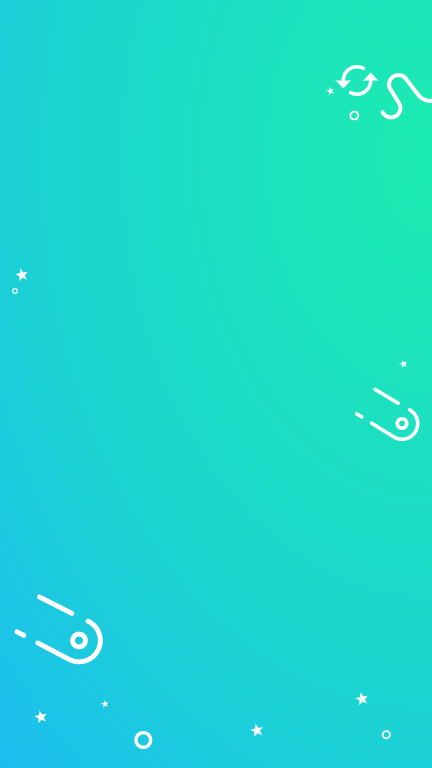
A WebGL 2 fragment shader for this background:

```glsl
#version 300 es
precision highp float;
// Mint to sky-blue backdrop with white line icons: comets, stars, rings, a refresh
// sign and a squiggle. The gradient follows elliptical distance from the upper right;
// icons are distance functions on a canvas 768 units tall, joined with min().
uniform vec2 u_resolution;
out vec4 fragColor;

float segment(vec2 p, vec2 a, vec2 b) {
  vec2 ab = b - a;
  return length(p - a - ab * clamp(dot(p - a, ab) / dot(ab, ab), 0.0, 1.0));
}

float ring(vec2 p, float radius) {
  return abs(length(p) - radius);
}

// Arc centred on direction 'middle', reaching 'spread' to each side (degrees).
float arc(vec2 p, float radius, float middle, float spread) {
  float m = radians(middle), s = radians(spread);
  vec2 q = vec2(abs(p.x * sin(m) - p.y * cos(m)), dot(p, vec2(cos(m), sin(m))));
  vec2 end = vec2(sin(s), cos(s));
  return end.y * q.x > end.x * q.y ? length(q - end * radius) : ring(q, radius);
}

// Five-pointed star, folded to one half point and leaning slightly left.
float star(vec2 p, float radius) {
  float sector = radians(72.0);
  float a = abs(mod(atan(p.x, p.y) + 0.2 + 0.5 * sector, sector) - 0.5 * sector);
  vec2 q = length(p) * vec2(cos(a), sin(a));
  return dot(q - vec2(radius, 0.0), vec2(0.384, 0.923));
}

// Comet heading down right; one local unit is the radius of its rounded head.
float comet(vec2 p, float size, float tilt) {
  float t = radians(tilt);
  vec2 q = mat2(cos(t), sin(t), -sin(t), cos(t)) * p / size;
  float d = arc(q, 1.0, 0.0, 92.0);
  d = min(d, segment(q, vec2(-2.58, 0.98), vec2(-0.88, 0.98)));
  d = min(d, segment(q, vec2(-1.67, -0.98), vec2(0.0, -1.0)));
  d = min(d, segment(q, vec2(-2.78, -0.96), vec2(-2.42, -0.96)));
  return size * (min(d, ring(q, 0.3)) - 0.115);
}

// One curved arrow; the refresh sign uses it twice, turned by half a circle.
float curvedArrow(vec2 p) {
  float shaft = arc(p, 13.7, 121.0, 59.0) - 1.8;
  float sides = dot(vec2(abs(p.x + 13.7), -p.y - 8.0), vec2(0.73, 0.684));
  return min(shaft, max(p.y, sides));
}

float squiggle(vec2 p) {
  float d = arc(p - vec2(391, 660), 9.4, 300.0, 92.0);
  d = min(d, segment(p, vec2(399, 665), vec2(390.3, 679)));
  d = min(d, arc(p - vec2(398.5, 683.5), 9.4, 122.0, 88.0));
  d = min(d, segment(p, vec2(406.4, 688.5), vec2(418, 673.5)));
  return min(d, arc(p - vec2(430.5, 682.5), 15.4, 260.0, 45.0)) - 2.0;
}

void main() {
  vec2 p = gl_FragCoord.xy / u_resolution.y * 768.0;
  float pixel = 768.0 / u_resolution.y;

  // Background gradient
  float reach = length((p - vec2(432, 610)) / vec2(432, 610));
  vec3 mint = vec3(0.11, 0.925, 0.69);
  vec3 teal = vec3(0.11, 0.83, 0.82);
  vec3 sky = vec3(0.11, 0.745, 0.94);
  vec3 color = mix(mint, teal, clamp(reach / 0.9, 0.0, 1.0));
  color = mix(color, sky, clamp((reach - 0.9) / 0.51, 0.0, 1.0));

  // Large icons
  float d = comet(p - vec2(79, 127.5), 21.3, 27.0);
  d = min(d, comet(p - vec2(402, 344.5), 15.7, 31.0));
  vec2 q = p - vec2(357, 687.5);
  d = min(d, min(curvedArrow(q), curvedArrow(-q)));
  d = min(d, squiggle(p));

  // Scattered stars: position and radius
  vec3 stars[7] = vec3[7](
    vec3(330.5, 677, 4), vec3(22, 493, 6.5), vec3(403.5, 404, 4), vec3(41, 51, 6.5),
    vec3(105, 64, 3.7), vec3(257, 37.5, 6.5), vec3(362, 69, 6.5));
  for (int i = 0; i < 7; i++) d = min(d, star(p - stars[i].xy, stars[i].z));

  // Scattered rings: position, radius and half stroke
  vec4 rings[4] = vec4[4](
    vec4(354.3, 652.5, 3.9, 0.9), vec4(15, 477, 2.3, 0.65),
    vec4(143.3, 28, 7.3, 1.7), vec4(386.3, 33.3, 3.6, 0.85));
  for (int i = 0; i < 4; i++) d = min(d, ring(p - rings[i].xy, rings[i].z) - rings[i].w);

  color = mix(color, vec3(1.0), clamp(0.5 - d / pixel, 0.0, 1.0));
  fragColor = vec4(color, 1.0);
}
```
